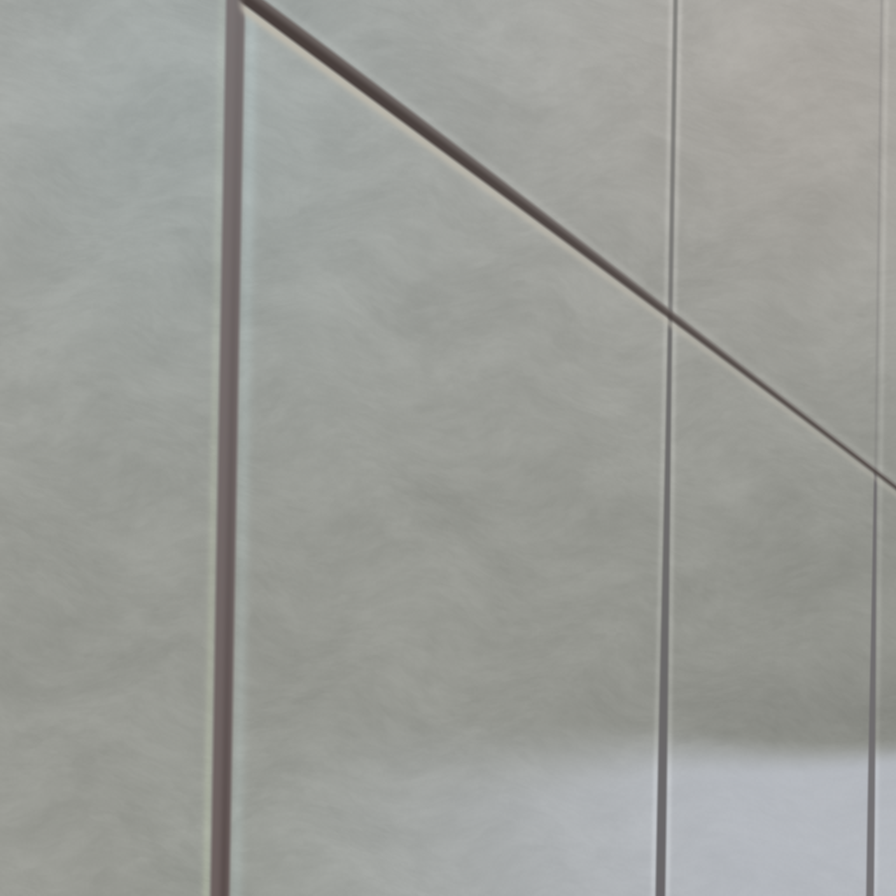
This texture is drawn by a three.js fragment shader. Its source:

```glsl
varying vec2 vUv;

vec2 hash2(vec2 p) {
  vec3 q = fract(p.xyx * vec3(0.1031, 0.1030, 0.0973));
  q += dot(q, q.yzx + 33.33);
  return fract((q.xx + q.yz) * q.zy);
}

// Smooth cellular noise: nearby feature points blended by distance
float cellular(vec2 p) {
  vec2 cell = floor(p);
  float total = 0.0;
  float weight = 0.0;
  for (int j = -1; j <= 1; j++) {
    for (int i = -1; i <= 1; i++) {
      vec2 id = cell + vec2(float(i), float(j));
      vec2 d = id + hash2(id) - p;
      float w = exp(-5.0 * dot(d, d));
      total += w * hash2(id + 71.7).x;
      weight += w;
    }
  }
  return total / weight - 0.5;
}

float mottling(vec2 p) {
  p += 0.012 * sin(p.yx * vec2(31.0, 27.0) + 2.0 * sin(p * 13.0));
  float sum = 0.0;
  float amplitude = 0.024;
  vec2 q = p * vec2(9.0, 12.0);
  for (int i = 0; i < 5; i++) {
    sum += amplitude * cellular(q);
    q = mat2(1.85, 0.35, -0.4, 2.15) * q + 17.3;
    amplitude *= 0.85;
  }
  return sum;
}

// Soft-edged band around zero
float band(float d, float halfWidth, float blur) {
  return 1.0 - smoothstep(halfWidth - blur, halfWidth + blur, abs(d));
}

float glow(float d, float radius) {
  return exp(-d * d / (radius * radius));
}

void main() {
  vec2 p = vUv;
  float diagonal = p.y - (1.0 - 0.737 * (p.x - 0.28) - 0.018 * p.x * (p.x - 0.28));
  float above = smoothstep(-0.006, 0.006, diagonal) * step(0.26, p.x);

  // Concrete tone
  vec3 color = mix(vec3(0.592, 0.597, 0.572), vec3(0.645, 0.652, 0.637), smoothstep(0.3, 1.0, p.y));
  color += vec3(-0.01, 0.008, 0.015) * glow(length((p - vec2(0.22, 0.88)) * vec2(1.0, 0.7)), 0.24);
  color += vec3(0.022, 0.002, -0.006) * glow(length(p - vec2(0.92, 0.92)), 0.27);
  color -= 0.02 * above * glow(diagonal, 0.12);
  color += vec3(0.012, 0.018, 0.018) * (1.0 - smoothstep(0.0, 0.3, p.y)) * smoothstep(0.1, 0.25, p.x);

  // Dim strip above the reflected light along the floor
  float right = smoothstep(0.25, 1.0, p.x);
  color -= vec3(0.06, 0.062, 0.06) * right * glow(p.y - 0.2, 0.055);
  color -= 0.025 * right * glow(p.y - 0.36, 0.12);
  float edge = 0.145 + 0.015 * p.x + 0.004 * sin(p.x * 19.0);
  float blur = mix(0.08, 0.018, right);
  float sheen = 1.0 - smoothstep(edge - blur, edge + blur, p.y);
  color = mix(color, vec3(0.715, 0.73, 0.755), sheen * smoothstep(0.2, 0.87, p.x) * 0.95);

  // Surface texture
  color += mottling(p) * mix(1.0, 0.5, sheen * right);
  color += 0.006 * (hash2(floor(p * 384.0)).x - 0.5);

  // Wide left joint with pale rims
  float left = p.x - (0.2455 + 0.0175 * p.y);
  color += vec3(0.065, 0.075, 0.045) * glow(left + 0.0155, 0.005) * mix(1.0, 0.35, p.y);
  color += vec3(0.035, 0.05, 0.055) * glow(left - 0.018, 0.008);
  vec3 jointColor = mix(vec3(0.42, 0.375, 0.37), vec3(0.475, 0.45, 0.45), p.y);
  jointColor -= 0.07 * glow(left - 0.004, 0.005) * (1.0 - 0.7 * p.y);
  color = mix(color, jointColor, band(left, 0.0105, 0.003));

  // Middle joint, tapering upward
  float middle = p.x - (0.737 + 0.017 * p.y);
  float taper = mix(0.0052, 0.0022, smoothstep(0.0, 0.7, p.y));
  color += 0.055 * glow(abs(middle) - taper - 0.003, 0.003);
  vec3 middleColor = mix(vec3(0.39, 0.38, 0.39), vec3(0.45, 0.45, 0.44), p.y);
  color = mix(color, middleColor, band(middle, taper, 0.002) * mix(0.95, 0.75, above));

  // Far joint, barely visible above the diagonal
  float far = p.x - (0.971 + 0.013 * p.y);
  color += 0.04 * glow(far - 0.006, 0.003);
  color = mix(color, vec3(0.42, 0.41, 0.42),
    band(far, mix(0.0042, 0.0015, smoothstep(0.0, 0.55, p.y)), 0.0018) * mix(0.9, 0.22, above));

  // Diagonal joint: dark groove over a lit lower lip
  float start = smoothstep(0.262, 0.275, p.x);
  float across = diagonal * 0.8;
  float narrowing = smoothstep(0.3, 1.0, p.x);
  float groove = mix(0.0085, 0.0025, narrowing);
  color += 0.035 * start * glow(across - groove - 0.004, 0.004);
  float lip = glow(across + groove + 0.004, mix(0.0055, 0.003, narrowing));
  color = mix(color, vec3(0.75, 0.73, 0.68), lip * start * mix(0.85, 0.3, narrowing));
  vec3 grooveColor = mix(vec3(0.28, 0.245, 0.235), vec3(0.43, 0.4, 0.39),
    smoothstep(-0.3, 1.0, across / groove));
  color = mix(color, grooveColor, band(across, groove, 0.0025) * start * mix(1.0, 0.8, narrowing));

  gl_FragColor = vec4(color, 1.0);
}
```
